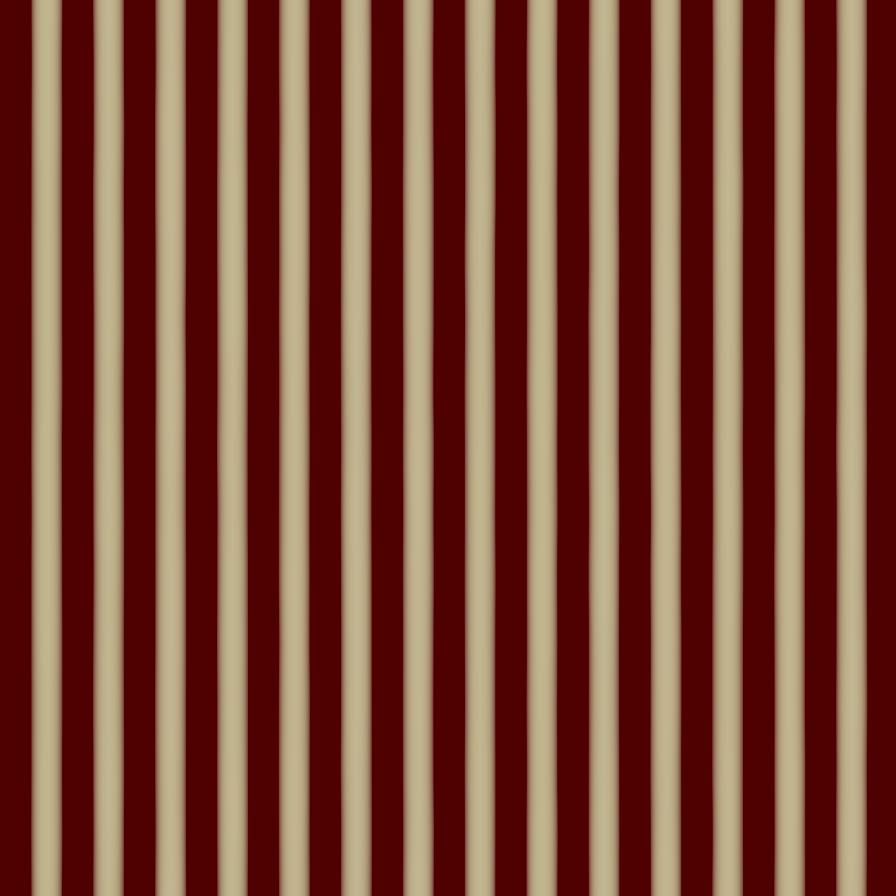
This pattern is drawn by a WebGL 2 fragment shader. Its source:

```glsl
#version 300 es
precision highp float;

uniform vec2 u_resolution;
out vec4 fragColor;

const float STRIPE_COUNT = 14.0;
const float FIRST_CENTER = 0.0522;
const float PERIOD = 0.0691;
const float HALF_WIDTH = 0.0172;
const float SHADE_DEPTH = 0.0042;
const float EDGE_WOBBLE = 0.0006;

const vec3 MAROON = vec3(0.308, 0.0, 0.0);
const vec3 SHADED_EDGE = vec3(0.43, 0.20, 0.16);
const vec3 CREAM = vec3(0.762, 0.722, 0.568);

float hash(vec2 p) {
    vec3 q = fract(vec3(p.xyx) * 0.1031);
    q += dot(q, q.yzx + 33.33);
    return fract((q.x + q.y) * q.z);
}

// Smooth noise along one axis, independent for each seed
float noise1(float t, float seed) {
    float cell = floor(t);
    float blend = smoothstep(0.0, 1.0, t - cell);
    return mix(hash(vec2(cell, seed)), hash(vec2(cell + 1.0, seed)), blend);
}

// Signed depth inside the nearest stripe; each edge drifts slightly
float stripeDepth(vec2 uv, float index) {
    float offset = uv.x - FIRST_CENTER - index * PERIOD;
    float edgeSeed = index * 2.0 + step(0.0, offset) + 7.0;
    float drift = noise1(uv.y * 14.0, edgeSeed) - 0.5;
    return HALF_WIDTH + drift * EDGE_WOBBLE - abs(offset);
}

// Cream darkens softly toward the stripe edge
vec3 stripeColor(float depth, float depthScale) {
    float light = 1.0 - exp(-max(depth, 0.0) / depthScale);
    return mix(SHADED_EDGE, CREAM, light);
}

void main() {
    vec2 uv = gl_FragCoord.xy / u_resolution;
    float pixel = 1.0 / u_resolution.x;

    float nearest = floor((uv.x - FIRST_CENTER) / PERIOD + 0.5);
    float index = clamp(nearest, 0.0, STRIPE_COUNT - 1.0);
    float depth = stripeDepth(uv, index);

    // Faint unevenness in the shading along each stripe
    float shadeDepth = SHADE_DEPTH * (0.94 + 0.12 * noise1(uv.y * 9.0, index + 61.0));
    float coverage = smoothstep(-0.6 * pixel, 0.6 * pixel, depth);
    vec3 color = mix(MAROON, stripeColor(depth, shadeDepth), coverage);

    fragColor = vec4(color, 1.0);
}
```
